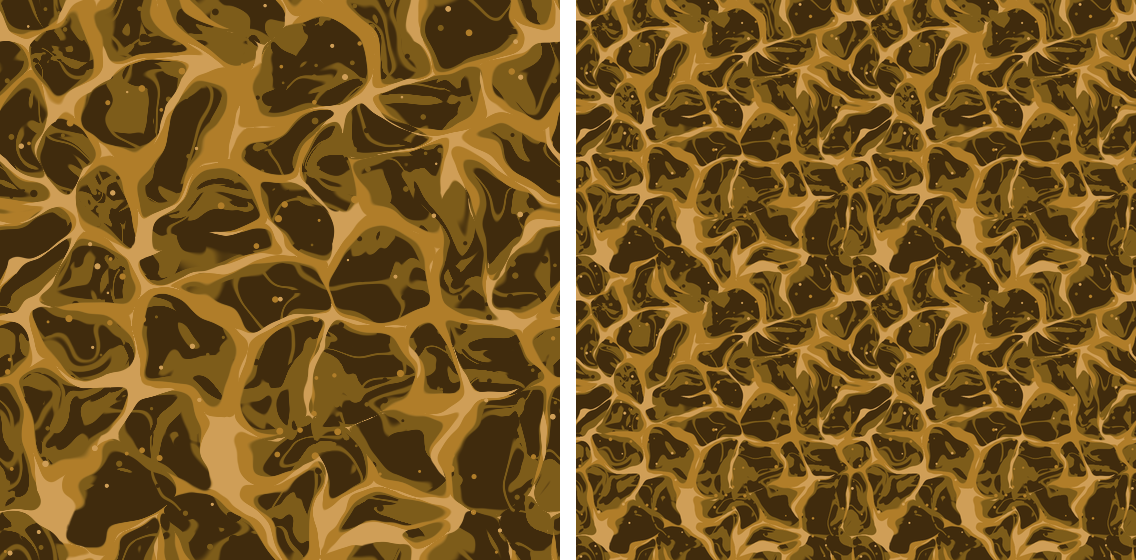
Left, the tile; right, the same tile 2 across and 2 down.
Reproduce this texture procedurally as a three.js fragment shader.

```glsl
varying vec2 vUv;

vec2 hash2(vec2 p) {
  vec3 h = fract(p.xyx * vec3(0.1031, 0.1030, 0.0973));
  h += dot(h, h.yzx + 33.33);
  return fract((h.xx + h.yz) * h.zy);
}

// Gradient noise that wraps after a whole number of cells
float slope(vec2 cell, vec2 offset, float cells, float seed) {
  return dot(hash2(mod(cell + offset, cells) + seed * 17.0) * 2.0 - 1.0, -offset);
}

float noise(vec2 uv, float cells, float seed) {
  vec2 cell = floor(uv * cells);
  vec2 f = fract(uv * cells);
  vec2 u = f * f * f * (f * (f * 6.0 - 15.0) + 10.0);
  vec4 g;
  for (int i = 0; i < 4; i++) {
    vec2 corner = vec2(mod(float(i), 2.0), floor(float(i) * 0.5));
    float d = slope(cell, corner, cells, seed)
            + dot(hash2(mod(cell + corner, cells) + seed * 17.0) * 2.0 - 1.0, f);
    if (i == 0) g.x = d;
    else if (i == 1) g.y = d;
    else if (i == 2) g.z = d;
    else g.w = d;
  }
  return mix(mix(g.x, g.y, u.x), mix(g.z, g.w, u.x), u.y);
}

vec2 noise2(vec2 uv, float cells, float seed) {
  return vec2(noise(uv, cells, seed), noise(uv, cells, seed + 1.0));
}

// Distance to the walls of wrapping Voronoi cells, with rounded corners
float wallDistance(vec2 uv, float cells) {
  vec2 home = floor(uv * cells);
  vec2 f = fract(uv * cells);
  vec2 nearCell = vec2(0.0);
  vec2 nearest = vec2(9.0);
  for (int y = -1; y <= 1; y++) {
    for (int x = -1; x <= 1; x++) {
      vec2 o = vec2(float(x), float(y));
      vec2 r = o + hash2(mod(home + o, cells) + 7.0) - f;
      if (dot(r, r) < dot(nearest, nearest)) {
        nearest = r;
        nearCell = o;
      }
    }
  }
  float total = 0.0;
  for (int y = -2; y <= 2; y++) {
    for (int x = -2; x <= 2; x++) {
      vec2 o = nearCell + vec2(float(x), float(y));
      vec2 r = o + hash2(mod(home + o, cells) + 7.0) - f;
      vec2 gap = r - nearest;
      if (dot(gap, gap) > 0.0001)
        total += exp(-16.0 * dot(0.5 * (nearest + r), normalize(gap)));
    }
  }
  return -log(max(total, 0.000001)) / 16.0;
}

float cover(float depth, float blur) {
  return smoothstep(-blur, blur, depth);
}

// Sparse round specks, a share of the wrapping grid cells
float specks(vec2 uv, float cells, float seed, float share) {
  vec2 id = mod(floor(uv * cells), cells) + seed * 17.0;
  vec2 center = 0.25 + 0.5 * hash2(id);
  vec2 pick = hash2(id + 61.0);
  float d = length(fract(uv * cells) - center);
  return cover(0.07 + 0.12 * pick.y - d, 0.03) * step(pick.x, share);
}

void main() {
  vec3 umber = vec3(0.25, 0.17, 0.05);
  vec3 brown = vec3(0.38, 0.27, 0.08);
  vec3 olive = vec3(0.49, 0.36, 0.10);
  vec3 ochre = vec3(0.60, 0.44, 0.15);
  vec3 amber = vec3(0.69, 0.49, 0.16);
  vec3 sand = vec3(0.81, 0.62, 0.34);

  // Bent network of strands with uneven thickness
  vec2 bent = vUv + 0.12 * noise2(vUv, 5.0, 1.0) + 0.03 * noise2(vUv, 13.0, 3.0);
  float wall = wallDistance(bent, 7.0);
  float width = 0.05 + 0.25 * noise(vUv, 6.0, 5.0) + 0.06 * noise(vUv, 23.0, 6.0);
  float halo = width + 0.04 + 0.3 * noise(bent, 11.0, 7.0) - wall;

  // Swirling flakes and thin curls inside the cells
  vec2 swirl = bent + 0.09 * noise2(bent, 9.0, 8.0);
  float flakes = noise(swirl, 15.0, 10.0) + 0.5 * noise(swirl, 31.0, 11.0)
               + 0.7 * noise(vUv, 5.0, 12.0) - 0.13;
  float curls = 0.02 - abs(noise(swirl, 8.0, 13.0));
  float holes = noise(swirl, 22.0, 14.0) + 0.25;

  float rim = max(cover(halo + 0.008, 0.008), cover(flakes + 0.012, 0.015));
  float fill = max(cover(halo, 0.008), cover(flakes, 0.015));
  float keep = cover(holes, 0.015);
  fill = max(fill, cover(curls, 0.01));
  vec3 color = mix(umber, brown, rim * keep);
  color = mix(color, olive, fill * keep);
  color = mix(color, umber, specks(vUv, 27.0, 15.0, 0.12));
  color = mix(color, olive, specks(vUv, 31.0, 16.0, 0.1));

  // Strand bodies and the broken light streaks along them
  color = mix(color, ochre, cover(width + 0.008 - wall, 0.008));
  color = mix(color, amber, cover(width - wall, 0.008));
  color = mix(color, amber, specks(vUv, 29.0, 17.0, 0.08));
  float streak = wallDistance(bent + 0.03 * noise2(vUv, 9.0, 18.0), 7.0);
  float streakWidth = 0.008 + 0.25 * noise(vUv, 8.0, 20.0) + 0.05 * noise(vUv, 29.0, 21.0);
  streakWidth = min(streakWidth, width + 0.02);
  color = mix(color, sand, cover(streakWidth - streak, 0.008));
  color = mix(color, sand, specks(vUv, 33.0, 22.0, 0.03));

  gl_FragColor = vec4(color, 1.0);
}
```
